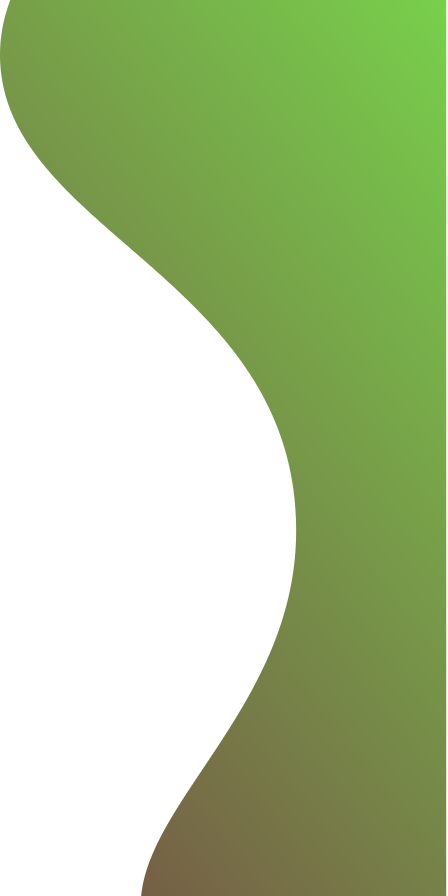
A Shadertoy shader for this background:

```glsl
vec2 cubicBezier(vec2 a, vec2 b, vec2 c, vec2 d, float t) {
    float s = 1.0 - t;
    return s * s * s * a + 3.0 * s * s * t * b + 3.0 * s * t * t * c + t * t * t * d;
}

// Horizontal distance to a curve whose depth grows steadily, scaled by its slope
float curveDistance(vec2 p, vec2 a, vec2 b, vec2 c, vec2 d) {
    float low = 0.0, high = 1.0;
    for (int i = 0; i < 18; i++) {
        float middle = 0.5 * (low + high);
        if (cubicBezier(a, b, c, d, middle).y < p.y) low = middle;
        else high = middle;
    }
    float t = 0.5 * (low + high), s = 1.0 - t;
    vec2 tangent = s * s * (b - a) + 2.0 * s * t * (c - b) + t * t * (d - c);
    return (p.x - cubicBezier(a, b, c, d, t).x) * abs(tangent.y) / length(tangent);
}

// Winding left edge, from the top down
float waveDistance(vec2 p) {
    vec2 crest = vec2(0.0, 0.122), trough = vec2(0.661, 1.185);
    if (p.y < crest.y)
        return curveDistance(p, vec2(0.023, 0.0), vec2(0.008, 0.04), vec2(0.0, 0.08), crest);
    if (p.y < trough.y)
        return curveDistance(p, crest, vec2(0.0, 0.518), vec2(0.661, 0.617), trough);
    return curveDistance(p, trough, vec2(0.661, 1.560), vec2(0.336, 1.781), vec2(0.315, 2.0));
}

void mainImage(out vec4 fragColor, in vec2 fragCoord) {
    vec2 uv = fragCoord / iResolution.xy;
    vec2 p = vec2(uv.x, 2.0 * (1.0 - uv.y));
    float pixel = 1.0 / iResolution.x;

    // Diagonal gradient from brown to green
    float blend = 1.0 - 0.44 * (1.0 - uv.x) - 0.69 * (1.0 - uv.y);
    vec3 color = mix(vec3(0.46, 0.37, 0.275), vec3(0.47, 0.815, 0.295), blend);

    // Wave on the left and a thin white margin on the right
    float inside = min(waveDistance(p), 0.996 - p.x);
    float coverage = clamp(inside / pixel + 0.5, 0.0, 1.0);
    fragColor = vec4(mix(vec3(1.0), color, coverage), 1.0);
}
```
